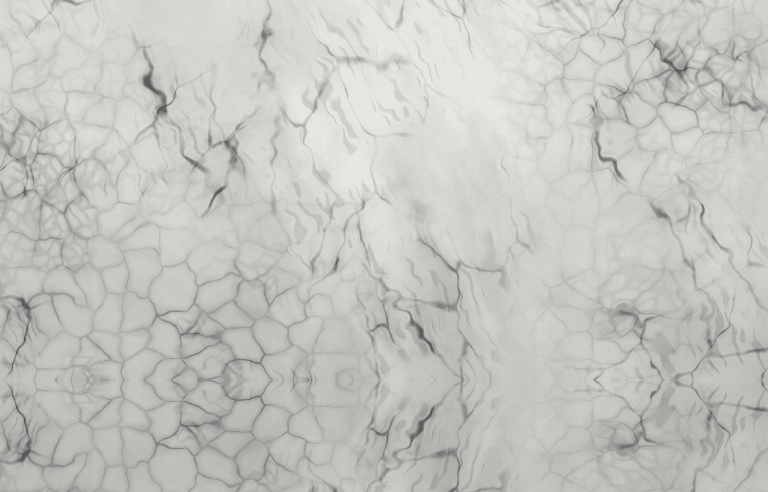
Give the GLSL for this texture, as a WebGL 2 fragment shader.

```glsl
#version 300 es
precision highp float;
// Pale polished marble: cloudy white stone, crushed pebble zones and fine grey veins.
// Warped cell borders give the cracks, stretched noise gives the streaks, and the
// lower part of the slab is folded upward to form a book-matched seam.

uniform vec2 u_resolution;
out vec4 fragColor;

float hash(vec2 p) {
  return fract(sin(dot(p, vec2(127.1, 311.7))) * 43758.5453);
}

float noise(vec2 p) {
  vec2 i = floor(p), f = fract(p);
  f = f * f * (3.0 - 2.0 * f);
  return mix(mix(hash(i), hash(i + vec2(1, 0)), f.x),
             mix(hash(i + vec2(0, 1)), hash(i + vec2(1, 1)), f.x), f.y);
}

float fbm(vec2 p) {
  float sum = 0.0, amp = 0.5;
  for (int i = 0; i < 5; i++) {
    sum += amp * noise(p);
    p = mat2(1.6, 1.2, -1.2, 1.6) * p + 7.3;
    amp *= 0.5;
  }
  return sum;
}

// Gap between the two nearest cell centres: zero on a cell border
float cellBorder(vec2 p) {
  vec2 cell = floor(p);
  float nearest = 9.0, second = 9.0;
  for (int y = -1; y <= 1; y++)
    for (int x = -1; x <= 1; x++) {
      vec2 c = cell + vec2(x, y);
      float d = length(c + vec2(hash(c), hash(c + 57.3)) - p);
      second = min(second, max(nearest, d));
      nearest = min(nearest, d);
    }
  return second - nearest;
}

vec2 rotate(vec2 p, float a) {
  return mat2(cos(a), -sin(a), sin(a), cos(a)) * p;
}

float blob(vec2 p, vec2 centre, vec2 radius) {
  vec2 d = (p - centre) / radius;
  return exp(-dot(d, d));
}

float line(float d, float width) {
  return 1.0 - smoothstep(0.2 * width, width + 1.0 / u_resolution.y, d);
}

// Ends of the main veins, as start.xy and end.xy
const vec4 mainVeins[8] = vec4[8](
  vec4(0.55, 1.02, 0.52, 0.80), vec4(0.52, 0.80, 0.43, 0.56),
  vec4(0.75, 0.62, 0.64, 0.40), vec4(0.75, 0.46, 0.95, 0.22),
  vec4(1.36, 0.64, 1.57, 0.34), vec4(1.16, 0.78, 1.30, 0.62),
  vec4(1.32, 0.60, 1.46, 0.22), vec4(0.28, 0.95, 0.45, 0.62));

void main() {
  vec2 uv = gl_FragCoord.xy / u_resolution.y;
  vec2 p = vec2(uv.x, 0.228 + abs(uv.y - 0.228));
  vec2 warp = vec2(fbm(p * 5.0), fbm(p * 5.0 + 31.0)) - 0.48;
  vec2 rough = vec2(noise(p * 45.0), noise(p * 45.0 + 17.0)) - 0.5;
  vec2 q = p + 0.1 * warp + 0.012 * rough;
  float patches = fbm(p * 6.0 + 11.0);
  float flecks = smoothstep(0.35, 0.7, fbm(p * 28.0 + 5.0));

  // Clouded ground, lighter toward the top
  float tone = 0.845 + mix(-0.055, 0.025, smoothstep(0.0, 0.8, uv.y));
  tone += 0.17 * (fbm(p * 2.5 + 3.0) - 0.48) + 0.05 * (fbm(p * 14.0) - 0.48);
  tone -= 0.035 * smoothstep(1.2, 1.6, uv.x) + 0.02 * smoothstep(0.3, 0.0, uv.x);

  // Slanted streaks and a soft grey smudge
  vec2 slant = rotate(q, 0.45);
  float middle = smoothstep(0.4, 0.6, p.x) * smoothstep(1.25, 1.0, p.x);
  tone += 0.13 * middle * (fbm(slant * vec2(22.0, 4.0)) - 0.48);
  float scratches = smoothstep(0.66, 0.82, noise(slant * vec2(130.0, 22.0)));
  tone -= 0.08 * scratches * smoothstep(0.42, 0.62, patches);
  vec2 smudge = rotate(q - vec2(0.85, 0.54), 0.5);
  tone -= 0.08 * blob(smudge, vec2(0.0), vec2(0.028, 0.09)) * (0.5 + flecks);

  // Crushed zones: pale pebbles in a grey matrix, at two sizes
  float crushed = blob(p, vec2(0.42, 0.30), vec2(0.27, 0.22))
                + 0.8 * blob(p, vec2(0.1, 0.62), vec2(0.18, 0.3))
                + 0.85 * blob(p, vec2(1.32, 0.82), vec2(0.24, 0.2))
                + 0.5 * blob(p, vec2(1.25, 0.36), vec2(0.16, 0.15));
  crushed = clamp(crushed * (0.4 + 1.3 * patches), 0.0, 1.0);
  float pebbles = cellBorder(q * 15.0), gravel = cellBorder(q * 33.0 + 4.0);
  float fine = smoothstep(0.42, 0.58, fbm(p * 8.0 + 40.0));
  tone -= crushed * (0.02 + 0.08 * (1.0 - smoothstep(0.0, 0.4, pebbles)));
  tone -= crushed * fine * 0.1 * (1.0 - smoothstep(0.0, 0.45, gravel));
  tone -= crushed * (0.06 + 0.14 * flecks) * line(pebbles / 15.0, 0.004);

  // Long cracks, leaning right in the middle and left at both sides
  float rising = cellBorder(rotate(q, 0.45) * vec2(9.0, 4.0)) / 9.0;
  float falling = cellBorder(rotate(q, -0.5) * vec2(10.0, 5.0) + 8.0) / 10.0;
  float shown = smoothstep(0.4, 0.62, patches);
  float crack = line(rising, 0.004) * middle * 0.7 + line(falling, 0.004) * (1.0 - middle);
  float halo = exp(-rising * 60.0) * middle + exp(-falling * 60.0) * (1.0 - middle);
  tone -= shown * (crack * (0.08 + 0.2 * flecks) + 0.05 * halo * flecks);

  // Main veins: a dark broken core inside feathery strands
  vec2 bent = p + 0.13 * warp + 0.02 * rough;
  float strands = line(abs(noise(rotate(bent, 0.2) * vec2(60.0, 22.0)) - 0.5) * 0.03, 0.004);
  for (int i = 0; i < 8; i++) {
    vec2 start = mainVeins[i].xy, along = mainVeins[i].zw - start;
    float t = clamp(dot(bent - start, along) / dot(along, along), 0.0, 1.0);
    float d = length(bent - start - along * t);
    float fade = smoothstep(0.0, 0.2, t) * smoothstep(1.0, 0.8, t);
    tone -= fade * line(d, 0.005) * (0.08 + 0.27 * flecks);
    tone -= fade * exp(-d * 45.0) * (0.03 + 0.13 * strands * flecks);
  }

  // Fine grain and a slightly warm grey
  tone += 0.018 * (noise(p * 260.0) - 0.5);
  tone = clamp(tone, 0.36, 0.9);
  fragColor = vec4(tone * vec3(1.003, 1.0, 0.986), 1.0);
}
```
